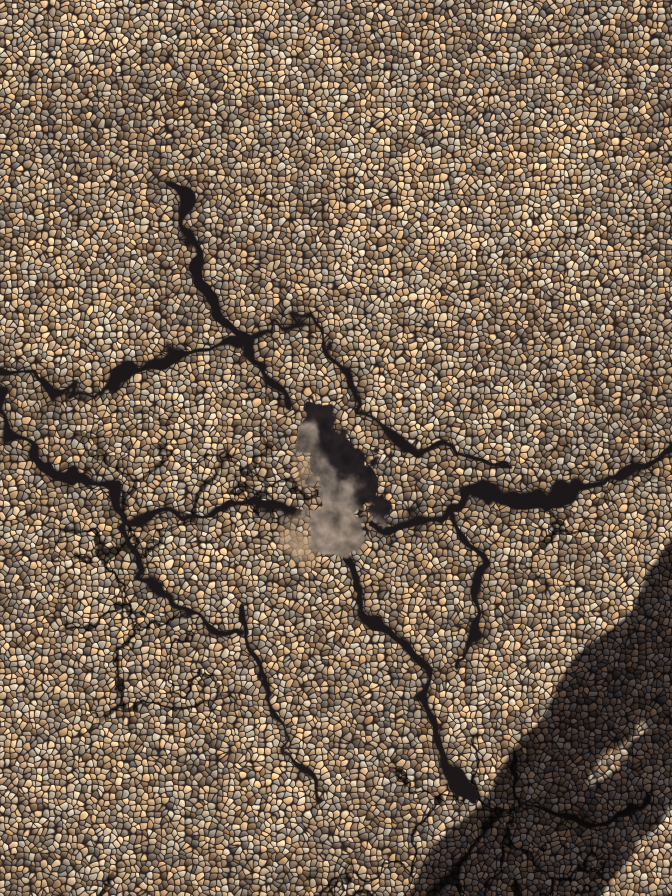
This texture is drawn by a Shadertoy shader. Its source:

```glsl
// Sunlit pebbled asphalt, split by branching cracks around a broken pit,
// with a cast shadow in the lower right corner. Pebbles are Voronoi cells;
// cracks are noise-warped polylines plus a faint cellular network.

vec2 hash22(vec2 p) {
    vec3 q = fract(vec3(p.xyx) * vec3(0.1031, 0.1030, 0.0973));
    q += dot(q, q.yzx + 33.33);
    return fract((q.xx + q.yz) * q.zy);
}

float noise(vec2 p) {
    vec2 i = floor(p), f = fract(p);
    f = f * f * (3.0 - 2.0 * f);
    vec2 e = vec2(0, 1);
    return mix(mix(hash22(i).x, hash22(i + e.yx).x, f.x),
               mix(hash22(i + e.xy).x, hash22(i + e.yy).x, f.x), f.y);
}

float fbm(vec2 p) {
    float sum = 0.0, amp = 0.533;
    for (int i = 0; i < 4; i++) {
        sum += amp * noise(p);
        p = mat2(1.6, 1.2, -1.2, 1.6) * p + 7.3;
        amp *= 0.5;
    }
    return sum;
}

// Two nearest distances; also gives the offset to the nearest centre and its cell.
vec2 voronoi(vec2 p, out vec2 toCentre, out vec2 cell) {
    vec2 base = floor(p), nearest = vec2(9.0);
    for (int y = -1; y <= 1; y++)
    for (int x = -1; x <= 1; x++) {
        vec2 id = base + vec2(x, y);
        vec2 r = id + 0.1 + 0.8 * hash22(id) - p;
        float d = length(r);
        if (d < nearest.x) {
            nearest = vec2(d, nearest.x);
            toCentre = r;
            cell = id;
        } else nearest.y = min(nearest.y, d);
    }
    return nearest;
}

float segment(vec2 p, vec2 a, vec2 b) {
    vec2 pa = p - a, ba = b - a;
    return length(pa - ba * clamp(dot(pa, ba) / dot(ba, ba), 0.0, 1.0));
}

float path(vec2 p, vec2 a, vec2 b, vec2 c, vec2 d) {
    return min(segment(p, a, b), min(segment(p, b, c), segment(p, c, d)));
}

// Distance to the cracks, less their half width.
float cracks(vec2 p) {
    float gap = 0.008 * (0.1 + 1.3 * noise(p * 28.0));
    p += 0.030 * (vec2(noise(p * 24.0), noise(p * 24.0 + 40.0)) - 0.5);
    p += 0.014 * (vec2(noise(p * 70.0), noise(p * 70.0 + 90.0)) - 0.5);
    vec2 hub = vec2(0.36, 0.83);
    float wide = path(p, vec2(-0.02, 0.785), vec2(0.15, 0.743), vec2(0.22, 0.79), hub);
    wide = min(wide, path(p, vec2(0.265, 1.05), vec2(0.29, 0.94), hub, vec2(0.42, 0.725)));
    wide = min(wide, path(p, vec2(0.0, 0.74), vec2(0.04, 0.655), vec2(0.165, 0.61), vec2(0.19, 0.56)));
    wide = min(wide, path(p, vec2(0.56, 0.55), vec2(0.65, 0.56), vec2(0.69, 0.595), vec2(0.83, 0.595)));
    wide = min(wide, path(p, vec2(0.83, 0.595), vec2(0.9, 0.63), vec2(0.95, 0.64), vec2(1.02, 0.67)));
    wide = min(wide, path(p, vec2(0.52, 0.5), vec2(0.545, 0.43), vec2(0.62, 0.34), vec2(0.695, 0.145)));
    float thin = path(p, hub, vec2(0.46, 0.873), vec2(0.5, 0.79), vec2(0.555, 0.71));
    thin = min(thin, path(p, vec2(0.555, 0.71), vec2(0.63, 0.67), vec2(0.7, 0.65), vec2(0.75, 0.635)));
    thin = min(thin, path(p, vec2(0.19, 0.56), vec2(0.27, 0.56), vec2(0.35, 0.58), vec2(0.45, 0.57)));
    thin = min(thin, path(p, vec2(0.365, 0.43), vec2(0.375, 0.345), vec2(0.42, 0.257), vec2(0.48, 0.145)));
    thin = min(thin, path(p, vec2(0.19, 0.55), vec2(0.225, 0.45), vec2(0.29, 0.4), vec2(0.36, 0.39)));
    thin = min(thin, path(p, vec2(0.66, 0.57), vec2(0.72, 0.5), vec2(0.71, 0.4), vec2(0.68, 0.33)));
    thin = min(thin, path(p, vec2(0.76, 0.22), vec2(0.77, 0.13), vec2(0.9, 0.11), vec2(0.97, 0.14)));
    return min(wide - gap, thin - 0.6 * gap);
}

vec3 surface(vec2 p) {
    vec2 toCentre, cell;
    float broad = fbm(p * 7.0), fine = fbm(p * 60.0);

    // Rounded pebbles lit from the upper right
    vec2 f = voronoi(p * 108.0 + 0.5 * noise(p * 90.0), toCentre, cell);
    vec2 tone = hash22(cell + 17.0);
    float body = smoothstep(0.0, 0.26, f.y - f.x) * (1.0 - smoothstep(0.5, 0.85, f.x));
    float light = 0.36 + 0.62 * tone.x - 0.5 * dot(toCentre, vec2(0.6, 0.8)) + 0.35 * (broad - 0.5);
    vec3 col = mix(vec3(0.14, 0.11, 0.11), vec3(0.9, 0.81, 0.67), body * light + 0.03);
    col *= mix(vec3(1.09, 0.97, 0.84), vec3(0.95, 1.0, 1.07), tone.y);

    // Fine cellular cracks, mostly in the lower half
    vec2 net = voronoi(p * 9.0 + 0.9 * fbm(p * 22.0), toCentre, cell);
    float worn = smoothstep(0.45, 0.6, noise(p * 6.0 + 3.0)) * (1.0 - smoothstep(0.55, 0.85, p.y));
    col *= 1.0 - 0.75 * worn * (1.0 - smoothstep(0.015, 0.08, net.y - net.x));

    // Main cracks with darker crumbling edges
    float gap = cracks(p);
    col *= 0.82 + 0.18 * smoothstep(0.0, 0.022, gap);
    col = mix(vec3(0.11, 0.09, 0.095), col, smoothstep(-0.001, 0.0035, gap));

    // Dusty rim, pit floor shaded by its sunward wall, and a grey lump
    float rough = (fbm(p * 26.0) - 0.5) * 0.07;
    float dust = min(length(p - vec2(0.46, 0.64)) - 0.025, length(p - vec2(0.45, 0.525)) - 0.03);
    col = mix(col, vec3(0.72, 0.60, 0.48) * (0.55 + 0.75 * fine), 0.75 * (1.0 - smoothstep(-0.015, 0.02, dust + rough)));
    vec2 q = p - vec2(0.505, 0.64);
    q = vec2(dot(q, vec2(0.8, 0.6)), dot(q, vec2(-0.6, 0.8)));
    float pit = (length(q / vec2(0.046, 0.098)) - 1.0) * 0.046 + rough;
    vec3 pitFloor = mix(vec3(0.50, 0.45, 0.41) * (0.4 + fine), vec3(0.14, 0.12, 0.125) * (0.6 + 0.8 * fine),
                        smoothstep(-0.012, 0.008, q.x + rough));
    col = mix(pitFloor, col, smoothstep(-0.002, 0.003, pit));
    float lump = (length((p - vec2(0.5, 0.541)) / vec2(0.053, 0.038)) - 1.0) * 0.038 + rough * 0.7;
    col = mix(vec3(0.54, 0.48, 0.43) * (0.45 + fine), col, smoothstep(-0.002, 0.003, lump));

    // Cast shadow, with a lit sliver and a lit corner
    float edge = dot(p - vec2(0.78, 0.24), vec2(0.787, -0.617)) + 0.025 * (noise(p * 14.0) - 0.5);
    float shade = smoothstep(-0.003, 0.006, edge);
    shade *= smoothstep(0.003, 0.012, segment(p, vec2(0.88, 0.17), vec2(0.955, 0.25)) + 0.5 * rough);
    shade *= 1.0 - smoothstep(-0.004, 0.008, dot(p - vec2(0.94, 0.065), vec2(0.76, -0.65)) + rough * 0.4);
    return col * mix(vec3(1.0), vec3(0.35, 0.34, 0.38), shade);
}

void mainImage(out vec4 fragColor, in vec2 fragCoord) {
    // Four samples smooth the pebble edges
    vec3 col = vec3(0.0);
    for (int i = 0; i < 4; i++) {
        vec2 offset = vec2(i % 2, i / 2) * 0.5 - 0.25;
        col += 0.25 * surface((fragCoord + offset) / iResolution.x);
    }
    fragColor = vec4(clamp(col, 0.0, 1.0), 1.0);
}
```
